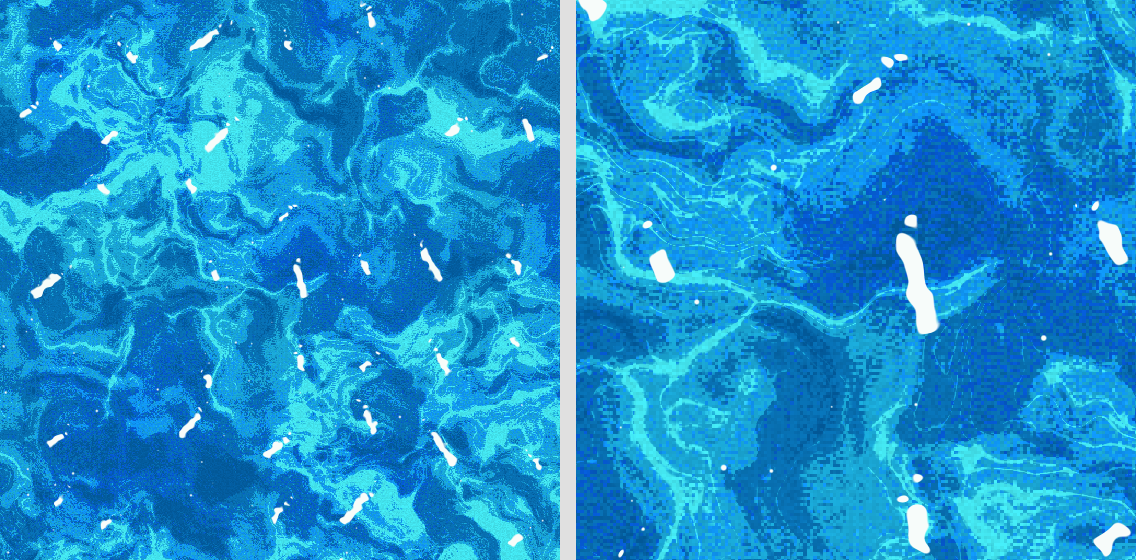
Left, the full canvas; right, a detail of the centre.
Write a WebGL 2 fragment shader that draws this texture.

```glsl
#version 300 es
precision highp float;
// Sunlit rippling water: refracted patches, bright veins, dark hollows and white glints.
#define WARP 0.24
#define PATCH_SCALE 5.0
#define FACET_SCALE 14.0
#define VEIN_SCALE 4.8
#define HOLLOW_SCALE 4.6
#define GLINT_SCALE 7.0
#define GLINT_CHANCE 0.8
#define SPECK_SCALE 48.0
#define GRAIN_SCALE 512.0
#define BASE_TONE 0.325
uniform vec2 u_resolution;
out vec4 fragColor;
const vec3 ABYSS = vec3(0.01, 0.36, 0.62), WHITE = vec3(0.97, 0.99, 0.98);
const vec3 DEEP_TEAL = vec3(0.03, 0.44, 0.70), DEEP_BLUE = vec3(0.02, 0.35, 0.82);
const vec3 MID_TEAL = vec3(0.10, 0.65, 0.83), MID_BLUE = vec3(0.06, 0.58, 0.95);
const vec3 LIGHT_CYAN = vec3(0.26, 0.89, 0.93);

float hash(vec2 p) { return fract(sin(dot(p, vec2(127.1, 311.7))) * 43758.5453); }
vec2 hash2(vec2 p) { return vec2(hash(p), hash(p + 37.3)); }
mat2 turn(float a) { return mat2(cos(a), sin(a), -sin(a), cos(a)); }
vec2 neighbour(int k) { return vec2(k % 3 - 1, k / 3 - 1); }
float ridge(float x, float sharpness) { return pow(1.0 - abs(sin(x)), sharpness); }
float noise(vec2 p) {
  vec2 i = floor(p), f = fract(p);
  f = f * f * (3.0 - 2.0 * f);
  return mix(mix(hash(i), hash(i + vec2(1, 0)), f.x),
             mix(hash(i + vec2(0, 1)), hash(i + vec2(1, 1)), f.x), f.y);
}
float fbm(vec2 p, int octaves) {
  float sum = 0.0, amp = 0.5;
  for (int i = 0; i < octaves; i++) {
    sum += amp * noise(p);
    amp *= 0.5;
    p = turn(0.6) * p * 2.03 + 11.7;
  }
  return sum / (1.0 - 2.0 * amp);
}
// x: gap to the nearest cell border, y: random value of the cell
vec2 shards(vec2 p) {
  float first = 9.0, second = 9.0, id = 0.0;
  for (int k = 0; k < 9; k++) {
    vec2 c = floor(p) + neighbour(k);
    float d = length(c + hash2(c) - p);
    second = min(second, max(first, d));
    if (d < first) { first = d; id = hash(c + 5.1); }
  }
  return vec2(second - first, id);
}
// x: inside of a dark hollow, y: bright rim around it
vec2 hollows(vec2 p) {
  vec2 result = vec2(0.0);
  for (int k = 0; k < 9; k++) {
    vec2 c = floor(p) + neighbour(k);
    if (hash(c + 71.0) > 0.5) continue;
    vec2 axes = vec2(0.18, 0.28) + vec2(0.10, 0.16) * hash2(c + 3.0);
    vec2 r = turn(1.8 * hash(c + 13.0) - 0.9) * (p - c - 0.25 - 0.5 * hash2(c + 21.0));
    float d = (length(r / axes) - 1.0) * axes.x;
    result = max(result, vec2(1.0 - smoothstep(-0.02, 0.02, d), exp(-35.0 * abs(d - 0.04))));
  }
  return result;
}
// Signed distance to slanted capsules, each trailed by two beads
float glints(vec2 p) {
  float dist = 1.0;
  for (int k = 0; k < 9; k++) {
    vec2 c = floor(p * GLINT_SCALE) + neighbour(k);
    if (hash(c + 51.0) > GLINT_CHANCE) continue;
    float slant = (hash(c + 4.0) < 0.55 ? 0.65 : 2.0) + 0.5 * (hash(c + 6.0) - 0.5);
    float size = hash(c + 8.0), halfLen = 0.005 + 0.023 * size * size;
    vec2 r = turn(-slant) * (p - (c + 0.2 + 0.6 * hash2(c + 15.0)) / GLINT_SCALE);
    float s = clamp(r.x, -halfLen, halfLen);
    vec2 bead = vec2(halfLen + 0.014, 0.012 * hash(c + 19.0) - 0.006);
    dist = min(dist, length(r - vec2(s, 0.0)) - 0.0045 - 0.0022 * size);
    dist = min(dist, length(r - bead) - 0.005 * hash(c + 23.0));
    dist = min(dist, length(r - bead * vec2(1.5, -1.0)) - 0.004 * hash(c + 29.0));
  }
  return dist;
}

void main() {
  vec2 uv = gl_FragCoord.xy / u_resolution.y;
  float pixel = 1.0 / u_resolution.y;
  vec2 q = uv + WARP * (vec2(fbm(uv * 7.0, 4), fbm(uv * 7.0 + 43.0, 4)) - 0.5);
  // Light patches, fine folds, ripples and crisp facets
  float broad = fbm(q * PATCH_SCALE + 7.0, 4), lit = smoothstep(0.49, 0.60, broad);
  float fold = fbm(turn(0.4) * q * vec2(14.0, 28.0), 4);
  float ripple = fbm(turn(-0.3) * q * vec2(38.0, 70.0) + 29.0, 2) - 0.5;
  vec2 facet = shards(turn(0.3) * q * FACET_SCALE * vec2(0.8, 1.2) + 2.0);
  float tone = BASE_TONE + 0.48 * (broad - 0.5) + 1.05 * (fold - 0.5) + 0.11 * lit;
  tone += (0.18 + 0.4 * lit) * ripple;
  tone += (0.16 + 0.24 * lit) * (facet.y - 0.5) * smoothstep(0.0, 0.05, facet.x);
  // Nested filaments, fine strands, crossing ribs and border veins
  float contour = fbm(q * vec2(7.0, 10.0) + 19.0, 3), patchy = noise(uv * 9.0 + 3.0);
  float filament = ridge(contour * 34.0, 5.0);
  float strand = ridge(fbm(turn(-0.5) * q * vec2(20.0, 9.0) + 57.0, 2) * 24.0, 5.0);
  tone += (0.17 + 0.24 * lit) * (filament * smoothstep(0.3, 0.7, patchy) + strand * (1.0 - patchy));
  tone += 0.2 * lit * (ridge(q.x * 55.0 + 5.0 * contour, 5.0) + ridge(q.y * 80.0, 5.0));
  float gap = shards(q * VEIN_SCALE + 2.0).x;
  float vein = exp(-gap * 32.0) + 0.4 * exp(-gap * 9.0) * (0.4 + filament);
  tone += 0.5 * vein * smoothstep(0.4, 0.7, noise(uv * 6.0 + 31.0));
  // Dark hollows with a bright rim
  vec2 hollow = hollows(q * HOLLOW_SCALE + 5.0);
  tone = mix(tone + 0.3 * hollow.y * patchy, 0.02 + 0.36 * fold + 0.2 * strand, 0.85 * hollow.x);
  // Grainy blend between the teal and blue tints
  vec2 grain = hash2(floor(uv * GRAIN_SCALE)) - 0.5;
  tone += 0.2 * grain.y;
  float middle = smoothstep(0.34, 0.45, tone);
  float blue = smoothstep(-0.04, 0.04, fbm(q * 7.0 + 83.0, 3) + 0.85 * grain.x - 0.73 + 0.17 * middle);
  vec3 color = mix(mix(DEEP_TEAL, DEEP_BLUE, blue), mix(MID_TEAL, MID_BLUE, blue), middle);
  color = mix(ABYSS, color, smoothstep(0.02, 0.20, tone));
  color = mix(color, LIGHT_CYAN, smoothstep(0.64, 0.80, tone));
  color *= 1.0 + 0.12 * grain.y;
  // White glints and tiny specks
  float glint = glints(uv + 0.008 * (vec2(noise(uv * 110.0), noise(uv * 110.0 + 9.0)) - 0.5));
  vec2 cell = floor(uv * SPECK_SCALE);
  float speck = length(uv - (cell + 0.2 + 0.6 * hash2(cell + 7.0)) / SPECK_SCALE);
  speck += step(0.04, hash(cell + 91.0)) - 0.002 * hash(cell + 33.0);
  color = mix(color, WHITE, 1.0 - smoothstep(-pixel, pixel, min(glint, speck)));
  fragColor = vec4(color, 1.0);
}
```
